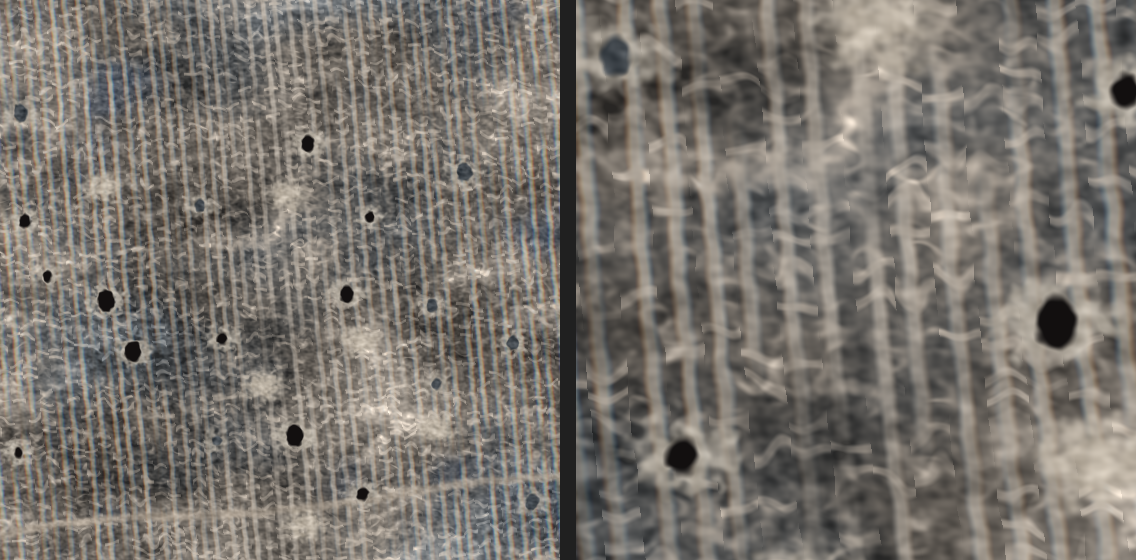
Left: the whole. Right: its middle third, enlarged.
Give the GLSL for this texture, as a three.js fragment shader.

```glsl
// Polished wood end grain: pale near-vertical rays, ladder-like cells, dark pores and blue-brown stains.
varying vec2 vUv;

vec2 hash2(vec2 p) {
  p = vec2(dot(p, vec2(127.1, 311.7)), dot(p, vec2(269.5, 183.3)));
  return fract(sin(p) * 43758.545);
}

// Gradient noise, centred on zero
float cornerDot(vec2 cell, vec2 f, vec2 corner) {
  return dot(hash2(cell + corner) * 2.0 - 1.0, f - corner);
}

float noise(vec2 p) {
  vec2 i = floor(p), f = fract(p);
  vec2 w = f * f * f * (f * (f * 6.0 - 15.0) + 10.0);
  return mix(mix(cornerDot(i, f, vec2(0.0, 0.0)), cornerDot(i, f, vec2(1.0, 0.0)), w.x),
             mix(cornerDot(i, f, vec2(0.0, 1.0)), cornerDot(i, f, vec2(1.0, 1.0)), w.x), w.y);
}

float fbm(vec2 p) {
  float sum = 0.0, amp = 1.0;
  for (int i = 0; i < 4; i++) {
    sum += amp * noise(p);
    p = p * 2.03 + 17.3;
    amp *= 0.5;
  }
  return sum;
}

// Bright threads along the zero crossings of the noise
float threads(vec2 p, float width) {
  return 1.0 - smoothstep(0.0, width, abs(noise(p)));
}

// One ray per column, with random offset, strength and gaps
float rays(float x, float y) {
  float u = x * 42.0, id = floor(u);
  vec2 rnd = hash2(vec2(id, 4.0));
  float d = abs(fract(u) - 0.5 - 0.36 * (rnd.x - 0.5));
  float line = 1.0 - smoothstep(0.07, 0.28, d);
  float present = smoothstep(-0.4, 0.0, noise(vec2(id * 7.37, y * 7.0)));
  return line * present * (0.75 + 0.25 * rnd.y);
}

// Cross walls stacked between neighbouring rays, each with its own height and strength
float ladder(float x, float y) {
  float id = floor(x * 42.0);
  float v = y * 56.0 + 9.0 * hash2(vec2(id, 9.0)).x + 1.2 * noise(vec2(x * 45.0, y * 30.0));
  float wall = 1.0 - smoothstep(0.08, 0.3, abs(fract(v) - 0.5));
  return wall * smoothstep(0.3, 0.8, hash2(vec2(id, floor(v))).x);
}

void main() {
  vec2 p = vUv;
  float x = p.x + 0.09 * p.y + 0.008 * noise(p * vec2(5.0, 3.0)) + 0.003 * noise(p * vec2(35.0, 45.0));

  // Cell ground
  float stain = fbm(p * vec2(2.6, 4.6) + 3.7);
  float mottle = fbm(p * vec2(13.0, 20.0) + 8.1);
  float grain = noise(vec2(x * 65.0, p.y * 95.0)) + 0.6 * noise(vec2(x * 140.0, p.y * 180.0));
  float fibre = threads(vec2(x * 40.0, p.y * 62.0) + 5.0, 0.2);
  fibre *= smoothstep(-0.1, 0.3, noise(vec2(x * 50.0, p.y * 40.0) + 47.0));
  float tone = 0.36 + 0.26 * stain + 0.13 * mottle + 0.2 * grain + 0.16 * fibre + 0.18 * ladder(x, p.y);

  // Ragged pale streaks lying across the rays
  float tilt = p.y - 0.07 * p.x;
  float streak = threads(vec2(p.x * 3.0, tilt * 13.0 + 0.45 * fbm(p * 13.0)), 0.13);
  streak *= smoothstep(-0.15, 0.35, fbm(p * vec2(5.0, 8.0) + 31.0));
  tone += streak * (0.18 + 0.3 * noise(p * vec2(45.0, 100.0)));

  // Warm tinting, turning cool in patches and in the darks
  float cool = smoothstep(-0.1, 0.55, fbm(p * vec2(2.2, 3.0) + 12.4) - 0.8 * (tone - 0.42));
  vec3 tint = mix(vec3(1.06, 1.0, 0.93), vec3(0.94, 1.0, 1.05), cool);
  vec3 color = max(tone, 0.15) * tint;
  float blue = smoothstep(0.25, 0.7, fbm(p * vec2(3.0, 4.0) + 41.0));
  color = mix(color, vec3(0.22, 0.27, 0.34) + 0.2 * grain, 0.7 * blue);

  // Rays, with slight colour fringes towards the sides
  float fringe = 0.004 * (p.x - 0.5);
  vec3 ray = vec3(rays(x - fringe, p.y), rays(x, p.y), rays(x + fringe, p.y));
  float fade = clamp(0.82 + 0.5 * mottle - 0.3 * smoothstep(0.0, 0.5, fbm(p * 4.0 + 60.0)), 0.3, 0.95);
  color = mix(color, vec3(0.72, 0.685, 0.64) + 0.13 * grain + 0.16 * stain, ray * fade);

  // Growth band
  float bandY = 0.045 + 0.1 * p.x + 0.008 * sin(p.x * 9.0) + 0.006 * noise(p * 25.0);
  float band = 1.0 - smoothstep(0.002, 0.012, abs(p.y - bandY));
  color = mix(color, vec3(0.7, 0.65, 0.59) + 0.16 * grain, band * (0.65 + 0.4 * mottle));

  // Scattered pores: open, plugged with pale matter, or hollow and bluish
  vec2 rough = vec2(noise(p * 60.0), noise(p * 60.0 + 23.0));
  rough += 0.8 * vec2(noise(p * 120.0), noise(p * 120.0 + 9.0));
  float halo = 0.0, plug = 0.0, hollow = 0.0, open = 0.0;
  for (int j = -1; j <= 1; j++) {
    for (int i = -1; i <= 1; i++) {
      vec2 cell = floor(p * 7.0) + vec2(float(i), float(j));
      vec2 kind = hash2(cell + 71.0);
      vec2 center = (cell + 0.15 + 0.7 * hash2(cell + 13.0)) / 7.0;
      if (kind.x > 0.65 || center.y > 0.8) continue;
      vec2 q = p - center;
      float r = 0.009 + 0.01 * kind.y;
      float d = length((q + 0.004 * rough) * vec2(1.15, 0.9));
      float ragged = length((q + 0.022 * rough) * vec2(0.8, 1.1));
      float disc = 1.0 - smoothstep(r - 0.003, r + 0.002, d);
      float glow = 1.0 - smoothstep(r, r + 0.018, ragged);
      if (kind.x < 0.3) {
        open = max(open, disc);
        halo = max(halo, 0.85 * glow);
      } else if (kind.x < 0.48) {
        plug = max(plug, 1.0 - smoothstep(0.01, 0.04, ragged));
      } else {
        hollow = max(hollow, disc);
        halo = max(halo, 0.7 * glow);
      }
    }
  }
  color = mix(color, vec3(0.71, 0.68, 0.63) + 0.22 * grain, halo);
  color = mix(color, vec3(0.76, 0.72, 0.66) + 0.2 * grain, 0.9 * plug);
  color = mix(color, vec3(0.22, 0.25, 0.28) + 0.2 * grain, 0.9 * hollow);
  color = mix(color, vec3(0.07, 0.06, 0.06), open);
  gl_FragColor = vec4(clamp(color, 0.0, 1.0), 1.0);
}
```
